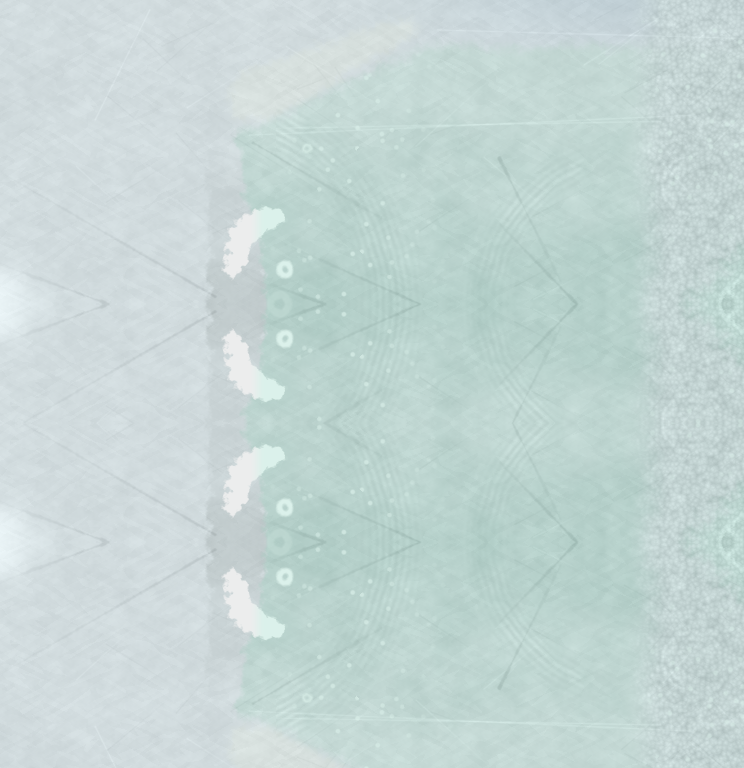
Reproduce this background procedurally as a Shadertoy shader.

```glsl
// Weathered pastel paper: grey-white at left, a teal wash, rough grey at right.
// The height folds about mirror axes, turning strokes into chevrons and arcs into lenses.
// Cellular noise gives grain, frayed edges and flecks; layered sines the mottling.
const float FOLD_CENTRE = 0.449;
const float FOLD_OFFSET = 0.155;
const float FRAY = 0.014;
const float GRAIN = 0.055;
const int SCRATCHES = 40;
const vec3 PAPER = vec3(0.82, 0.86, 0.87);
const vec3 TEAL = vec3(0.70, 0.81, 0.785);
const vec3 TEAL_PALE = vec3(0.77, 0.85, 0.835);
const vec3 ROUGH_GREY = vec3(0.765, 0.825, 0.825);
const vec3 BLUE_GREY = vec3(0.755, 0.815, 0.84);
const vec3 MAUVE = vec3(0.745, 0.785, 0.79);
const vec3 CREAM = vec3(0.85, 0.885, 0.87);
const vec3 CLOUD = vec3(0.925, 0.93, 0.93);
const vec3 MINT = vec3(0.86, 0.945, 0.92);
// Strokes: start and end, each as x and fold distance
const vec4 DARK[7] = vec4[7](
    vec4(0.141, 0, 0, 0.052), vec4(0.28, 0.01, 0, 0.172), vec4(0.547, 0, 0.371, 0.078),
    vec4(0.751, 0, 0.651, 0.104), vec4(0.423, 0, 0.352, 0.026),
    vec4(0.65, 0.19, 0.73, 0.03), vec4(0.33, 0.21, 0.5, 0.11));
const vec4 PALE[4] = vec4[4](
    vec4(0.325, 0.22, 0.9, 0.246), vec4(0.36, 0.229, 0.86, 0.238),
    vec4(0.124, 0.24, 0.195, 0.383), vec4(0.57, 0.357, 0.966, 0.346));
// Rings: x, fold distance, radius, strength
const vec4 RINGS[3] = vec4[3](vec4(0.371, 0.045, 0.0075, 1),
    vec4(0.4, 0.203, 0.004, 0.7), vec4(0.364, 0, 0.011, 0.25));

vec2 hash2(vec2 p) {
    vec3 q = fract(p.xyx * vec3(0.1031, 0.1030, 0.0973));
    q += dot(q, q.yzx + 33.33);
    return fract((q.xx + q.yz) * q.zy);
}
// Cellular noise: nearest distance, and a random value of that cell
vec2 cells(vec2 p) {
    vec2 best = vec2(9.0, 0.0);
    for (int k = 0; k < 9; k++) {
        vec2 cell = floor(p) + vec2(k % 3 - 1, k / 3 - 1), h = hash2(cell + 57.0);
        float r = length(cell + h - p);
        if (r < best.x) best = vec2(r, fract(h.x * 7.0 + h.y * 13.0));
    }
    return best;
}
float mottle(vec2 p) {
    float sum = 0.0, amp = 0.5;
    for (int i = 0; i < 5; i++) {
        p = mat2(0.8, 0.6, -0.6, 0.8) * p * 1.7 + 1.3;
        sum += amp * sin(p.x + 1.4 * sin(p.y)) * cos(0.8 * p.y);
        amp *= 0.72;
    }
    return sum;
}
// Distance to a segment, and position along it
vec2 segment(vec2 p, vec2 a, vec2 b) {
    vec2 ab = b - a;
    float t = clamp(dot(p - a, ab) / dot(ab, ab), 0.0, 1.0);
    return vec2(length(p - a - ab * t), t);
}
float inside(float d, float blur) { return 1.0 - smoothstep(-blur, blur, d); }
// Hatched band of concentric arcs
float arcs(vec2 p, vec2 centre, float radius, float width, float wobble) {
    float r = length(p - centre), k = (r - radius) / width;
    return exp(-k * k) * sin(r * 700.0 + 2.0 * wobble);
}

void mainImage(out vec4 fragColor, in vec2 fragCoord) {
    vec2 uv = fragCoord / iResolution.y;
    float px = 1.0 / iResolution.y;
    vec2 p = vec2(uv.x, abs(abs(uv.y - FOLD_CENTRE) - FOLD_OFFSET));
    float soft = mottle(p * 16.0), fine = mottle(p * 75.0);
    float fray = FRAY * 0.5 * (soft + fine);

    // Colour washes
    vec3 col = mix(PAPER, BLUE_GREY, smoothstep(0.25, 0.42, p.y) * smoothstep(0.35, 0.85, p.x));
    float strip = inside(abs(p.x - 0.31) - 0.04 + fray, 0.006) * inside(p.y - 0.18, 0.03);
    col = mix(col, MAUVE, strip * mix(0.9, 0.4, smoothstep(0.03, 0.08, p.y)));
    float roof = min(0.335, 0.225 + 0.45 * (p.x - 0.31));
    float wash = inside(0.35 - 0.2 * p.y - p.x + fray, 0.006) * inside(p.y - roof + fray, 0.012);
    col = mix(col, mix(TEAL, TEAL_PALE, clamp(0.15 + 3.2 * p.y + 0.22 * soft, 0.0, 1.0)), wash);
    float rough = smoothstep(0.815, 0.87, p.x + fray);
    col = mix(col, ROUGH_GREY, rough * 0.85);
    float lagoon = abs(p.x - 0.965) * 0.8 + p.y - 0.065 + 2.0 * fray;
    col = mix(col, mix(TEAL, TEAL_PALE, 0.35), inside(lagoon, 0.02));
    vec2 band = segment(p, vec2(0.335, 0.27), vec2(0.53, 0.36));
    col = mix(col, CREAM, 0.75 * inside(band.x - mix(0.036, 0.012, band.y) + fray, 0.008));
    col += 0.1 * exp(-dot(p, p) / 0.0022);

    // Crossed fibres and grain
    float fibres = cells(vec2(p.x - 0.6 * p.y, 0.55 * p.x + p.y) * vec2(30, 170)).y
                 + cells(vec2(p.x + p.y, 0.55 * p.x - p.y) * vec2(26, 150)).y - 1.0;
    col += GRAIN * (0.32 * fibres + 0.25 * soft + 0.2 * fine);
    col += GRAIN * rough * (0.67 - 1.5 * cells(p * 170.0).x + 0.5 * fine);

    // Arcs, rosette and scallop
    float hatch = arcs(p, vec2(0.25, 0), 0.255, 0.035, soft) * step(0.36, p.x)
                + arcs(p, vec2(0.83, 0), 0.195, 0.022, soft) * step(p.x, 0.76)
                + arcs(p, vec2(0.9, 0.155), 0.035, 0.022, soft);
    col += 0.022 * hatch * (0.6 + 0.5 * soft);
    col += 0.06 * inside(abs(length(p - vec2(0.972, 0)) - 0.034 + fray) - 0.004, 0.003);

    // Long strokes, then scattered scratches
    for (int i = 0; i < 7; i++) {
        vec2 s = segment(p, DARK[i].xy, DARK[i].zw);
        col -= 0.065 * inside(s.x + 0.15 * fray - 0.0014, 0.0016) * (1.0 - 0.75 * s.y);
    }
    for (int i = 0; i < 4; i++)
        col += 0.04 * inside(segment(p, PALE[i].xy, PALE[i].zw).x + 0.1 * fray - 0.0008, 0.0014);
    for (int i = 0; i < SCRATCHES; i++) {
        vec2 start = hash2(vec2(i, 11)) * vec2(0.97, 0.38), g = hash2(vec2(i, 29));
        float angle = (g.x < 0.5 ? 0.55 : -0.75) + 0.5 * (g.y - 0.5);
        vec2 s = segment(p, start, start + (0.06 + 0.12 * g.y) * vec2(cos(angle), sin(angle)));
        col += (i % 3 == 0 ? 0.035 : -0.032) * inside(s.x - 0.0007, 0.0013) * (1.0 - s.y);
    }
    // Pale flecks
    vec2 fleck = cells(p * 75.0);
    float k = (p.x - 0.46) / 0.09;
    float zone = wash * exp(-k * k) + 0.7 * rough * smoothstep(0.04, 0.12, p.y);
    col = mix(col, MINT, 0.65 * zone * step(0.84, fleck.y) * inside(fleck.x - 0.22, 0.1));

    // Ragged clouds along a bent path, shaded at the rim, and small rings
    float cloud = 1.0;
    for (int i = 0; i < 8; i++) {
        float t = float(i) / 7.0;
        vec2 bend = vec2(0.308, 0.105);
        vec2 c = mix(mix(vec2(0.303, 0.043), bend, t), mix(bend, vec2(0.361, 0.113), t), t);
        cloud = min(cloud, length(p - c) - 0.012 - 0.008 * sin(3.14 * t));
    }
    col = mix(col, TEAL, 0.5 * wash * inside(cloud - 0.012, 0.018));
    cloud += 0.8 * fray + 0.004 * (cells(p * 110.0).x - 0.5);
    col = mix(col, mix(CLOUD, MINT, smoothstep(0.325, 0.345, p.x)), inside(cloud, 0.001 + px));
    for (int i = 0; i < 3; i++) {
        float r = length(p - RINGS[i].xy) + 0.25 * fray;
        float rim = abs(r - RINGS[i].z) - 0.45 * RINGS[i].z;
        col = mix(col, MINT, RINGS[i].w * inside(rim, 0.001 + px));
    }
    fragColor = vec4(clamp(col, 0.0, 1.0), 1.0);
}
```
